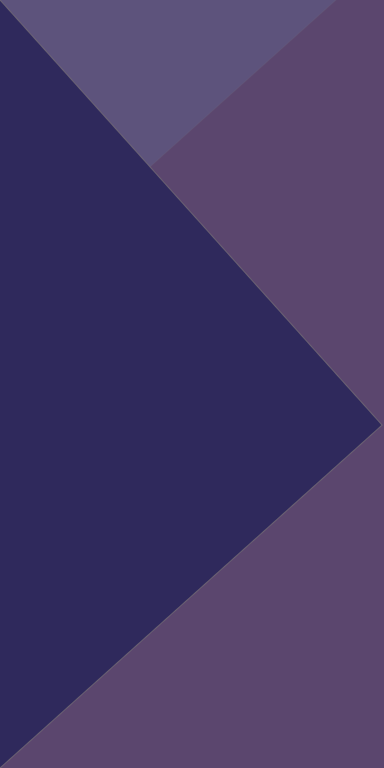
This background is drawn by a Shadertoy shader. Its source:

```glsl
// Flat geometric backdrop: a large navy triangle pointing right over plum,
// with a slate wedge at the top. Shapes are intersected half-planes,
// antialiased by signed distance, with hairline highlights on the edges.

#define NAVY       vec3(0.183, 0.160, 0.360)
#define PLUM       vec3(0.357, 0.275, 0.431)
#define SLATE      vec3(0.366, 0.326, 0.486)
#define HAIRLINE   vec3(0.460, 0.430, 0.460)
#define APEX       vec2(0.995, 0.893)
#define SEAM_TOP   vec2(0.875, 2.0)
#define LINE_WIDTH 0.0026
#define EDGE_GLINT 0.75
#define SEAM_GLINT 0.15

// Signed distance to the line a-b, positive on the left of its direction.
float lineDistance(vec2 p, vec2 a, vec2 b) {
    vec2 dir = normalize(b - a);
    vec2 rel = p - a;
    return dir.x * rel.y - dir.y * rel.x;
}

// Smooth coverage of the region where the distance is negative.
float fill(float dist, float pixel) {
    return clamp(0.5 - dist / pixel, 0.0, 1.0);
}

// Smooth coverage of a thin stroke, fading when thinner than a pixel.
float stroke(float dist, float pixel) {
    float halfWidth = 0.5 * LINE_WIDTH;
    return fill(dist - halfWidth, pixel) - fill(dist + halfWidth, pixel);
}

void mainImage(out vec4 fragColor, in vec2 fragCoord) {
    // Canvas spans x in 0..1 and y in 0..2.
    vec2 p = fragCoord / iResolution.xy * vec2(1.0, 2.0);
    float pixel = 2.0 / iResolution.y;

    // Triangle: below the upper edge and above the lower edge.
    float upperEdge = lineDistance(p, vec2(0.0, 2.0), APEX);
    float lowerEdge = -lineDistance(p, vec2(0.0), APEX);
    float triangle = max(upperEdge, lowerEdge);

    // Wedge: above a seam parallel to the lower edge.
    float seam = -lineDistance(p, SEAM_TOP - APEX, SEAM_TOP);

    // Layers from back to front.
    vec3 color = mix(PLUM, SLATE, fill(seam, pixel));
    color = mix(color, HAIRLINE, SEAM_GLINT * stroke(seam, pixel));
    color = mix(color, NAVY, fill(triangle, pixel));
    color = mix(color, HAIRLINE, EDGE_GLINT * stroke(triangle, pixel));

    fragColor = vec4(color, 1.0);
}
```
